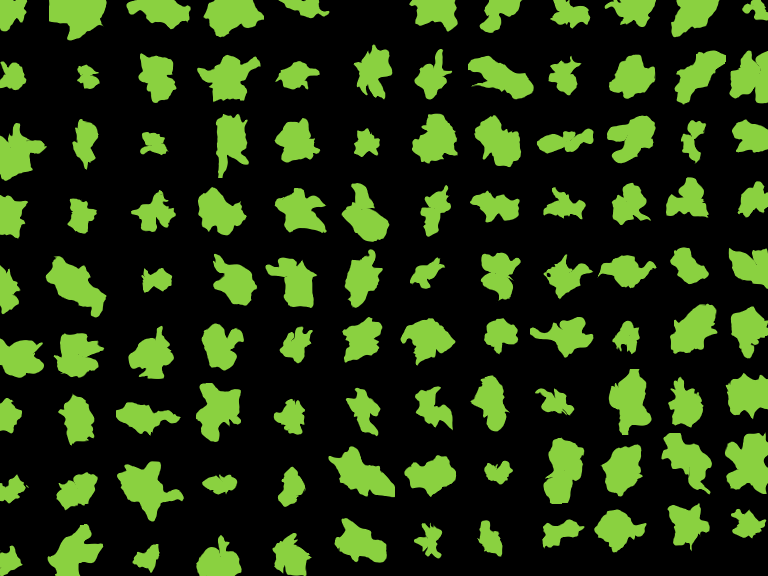
Give the GLSL for this pattern, as a WebGL 1 fragment shader.

```glsl
precision highp float;

// Twelve columns by nine rows of ragged green blobs on black, on a slightly
// skewed grid that tightens to the right. Each blob is a hashed ellipse whose
// radius varies with direction and whose outline is roughened by value noise.

#define ORIGIN vec2(0.021, 0.014)      // first blob, from the top left
#define PITCH vec2(0.1285, 0.1203)     // grid step, in canvas heights
#define SQUEEZE 0.00099                // column step lost per column
#define SHEAR 0.00174                  // leftward drift per row
#define FAN 0.0007                     // row step lost per column
#define GAP_CELL vec2(5.0, 0.0)        // the one empty place
#define RADIUS_RANGE vec2(0.0205, 0.0405)
#define JITTER 0.009
#define LOBES 1.15                     // strength of the broad bulges
#define ROUGHNESS 0.0075               // height of the fine edge wobble
#define GREEN vec3(0.54, 0.82, 0.25)

uniform vec2 u_resolution;

float hash(vec2 p) {
  vec3 q = fract(p.xyx * vec3(0.1031, 0.1030, 0.0973));
  q += dot(q, q.yzx + 33.33);
  return fract((q.x + q.y) * q.z);
}

float noise(vec2 p) {
  vec2 i = floor(p);
  vec2 f = fract(p);
  f = f * f * (3.0 - 2.0 * f);
  float low = mix(hash(i), hash(i + vec2(1.0, 0.0)), f.x);
  float high = mix(hash(i + vec2(0.0, 1.0)), hash(i + 1.0), f.x);
  return mix(low, high, f.y);
}

// Noise centred on zero
float wobble(vec2 p) {
  return noise(p) - 0.5;
}

// Position of a grid node, y pointing down
vec2 nodePosition(vec2 cell) {
  return ORIGIN + vec2(
    cell.x * (PITCH.x - SQUEEZE * cell.x) - SHEAR * cell.y,
    cell.y * (PITCH.y - FAN * cell.x));
}

// Grid cell whose node is nearest to p: the inverse of nodePosition
vec2 nearestCell(vec2 p) {
  float along = p.x - ORIGIN.x + SHEAR * p.y / PITCH.y;
  float root = sqrt(max(PITCH.x * PITCH.x - 4.0 * SQUEEZE * along, 0.0));
  float column = (PITCH.x - root) / (2.0 * SQUEEZE);
  float row = (p.y - ORIGIN.y) / (PITCH.y - FAN * column);
  return floor(vec2(column, row) + 0.5);
}

// Approximate signed distance to the blob of one cell
float blobDistance(vec2 p, vec2 cell) {
  vec2 seed = cell * 23.0 + 301.0;
  vec2 jitter = vec2(hash(seed + 1.0), hash(seed + 2.0)) - 0.5;
  vec2 o = p - nodePosition(cell) - jitter * JITTER;
  float radius = mix(RADIUS_RANGE.x, RADIUS_RANGE.y, hash(seed + 3.0));

  // Bend the plane so that outlines can fold into notches
  vec2 w = o / radius * 1.7 + seed;
  o += 0.55 * radius * vec2(wobble(w + 5.3), wobble(w + 11.7));

  // Turn and stretch
  float angle = 3.1416 * hash(seed + 4.0);
  float c = cos(angle);
  float s = sin(angle);
  float stretch = mix(1.0, 1.32, hash(seed + 6.0));
  vec2 q = vec2(c * o.x + s * o.y, c * o.y - s * o.x);
  q *= vec2(1.0 / stretch, stretch);

  // Broad and medium bulges by direction, then fine wear
  float reach = length(q);
  vec2 dir = q / max(reach, 0.0001);
  float bulge = LOBES * wobble(dir * 1.5 + seed + 7.4)
              + 0.35 * wobble(dir * 3.6 + seed + 13.1);
  float wear = wobble(o * 95.0 + seed) + 0.4 * wobble(o * 210.0 + seed);
  return reach - radius * max(1.0 + bulge, 0.4) - ROUGHNESS * wear;
}

void main() {
  float pixel = 1.0 / u_resolution.y;
  vec2 p = vec2(gl_FragCoord.x, u_resolution.y - gl_FragCoord.y) * pixel;
  vec2 cell = nearestCell(p);

  // Divide by the slope to keep every edge about one pixel soft
  float d = blobDistance(p, cell);
  float dx = blobDistance(p + vec2(pixel, 0.0), cell) - d;
  float dy = blobDistance(p + vec2(0.0, pixel), cell) - d;
  float slope = max(length(vec2(dx, dy)), 0.4 * pixel);
  float coverage = clamp(0.5 - d / slope, 0.0, 1.0);

  // Leave one place empty and keep to the rows and columns of the grid
  vec2 fromGap = abs(cell - GAP_CELL);
  coverage *= step(0.5, max(fromGap.x, fromGap.y));
  coverage *= step(0.0, min(cell.x, cell.y));
  coverage *= step(cell.x, 11.5) * step(cell.y, 8.5);

  gl_FragColor = vec4(GREEN * coverage, 1.0);
}
```
